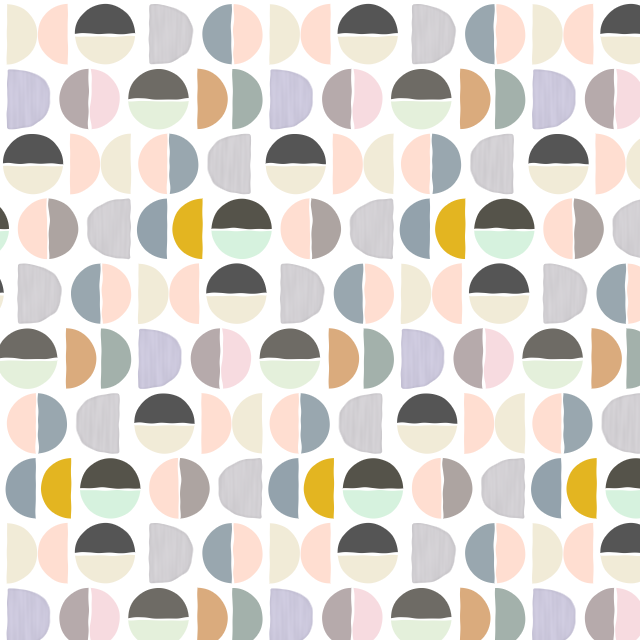
Give the GLSL for this pattern, as a Shadertoy shader.

```glsl
// Rows of paper-cut half discs, split discs and brushed D shapes on white.
// Four row types repeat downwards; each block of four shifts by half a period.
// Lengths are in row heights; gradient noise roughens edges and brush strokes.

const float ROWS = 9.865;      // rows down the canvas
const float PERIOD = 4.05;     // horizontal repeat
const float TOP = 0.027;       // margin above the first row
const float RADIUS = 0.465;
const float D_WIDTH = 0.67;
const float HALF_GAP = 0.018;

const vec3 CREAM = vec3(0.945, 0.92, 0.845);
const vec3 PEACH = vec3(1.0, 0.87, 0.82);
const vec3 CHARCOAL = vec3(0.335);
const vec3 SILVER = vec3(0.825, 0.815, 0.83);
const vec3 SLATE = vec3(0.60, 0.655, 0.685);
const vec3 STEEL = vec3(0.575, 0.635, 0.675);
const vec3 LAVENDER = vec3(0.80, 0.785, 0.865);
const vec3 MAUVE = vec3(0.715, 0.665, 0.67);
const vec3 ROSE = vec3(0.97, 0.86, 0.88);
const vec3 STONE = vec3(0.43, 0.42, 0.395);
const vec3 LEAF = vec3(0.895, 0.94, 0.86);
const vec3 CARAMEL = vec3(0.855, 0.67, 0.49);
const vec3 SAGE = vec3(0.64, 0.695, 0.67);
const vec3 TAUPE = vec3(0.68, 0.645, 0.63);
const vec3 GOLD = vec3(0.89, 0.71, 0.13);
const vec3 OLIVE = vec3(0.335, 0.325, 0.29);
const vec3 MINT = vec3(0.84, 0.95, 0.87);

vec2 gradient(vec2 cell) {
    float h = fract(sin(dot(cell, vec2(127.1, 311.7))) * 43758.5);
    return vec2(cos(6.2832 * h), sin(6.2832 * h));
}

float gradientNoise(vec2 p) {
    vec2 i = floor(p), f = fract(p);
    vec2 u = f * f * f * (f * (f * 6.0 - 15.0) + 10.0);
    vec2 e = vec2(1.0, 0.0);
    float low = mix(dot(gradient(i), f), dot(gradient(i + e), f - e), u.x);
    float high = mix(dot(gradient(i + e.yx), f - e.yx),
                     dot(gradient(i + e.xx), f - e.xx), u.x);
    return mix(low, high, u.y);
}

// Nearest horizontal offset from a motif at x
float wrapX(float x) {
    return mod(x + 0.5 * PERIOD, PERIOD) - 0.5 * PERIOD;
}

// Intersection of two shapes with a rounded corner
float roundMax(float a, float b, float r) {
    vec2 v = vec2(a, b) + r;
    return length(max(v, 0.0)) + min(max(v.x, v.y), 0.0) - r;
}

float disc(vec2 q, float seed) {
    return length(q) - RADIUS + 0.008 * gradientNoise(q * 4.0 + seed);
}

void paint(inout vec3 col, vec3 ink, float d, float px) {
    col = mix(col, ink, clamp(0.5 - d / px, 0.0, 1.0));
}

// Half disc with its flat edge at x, bulging towards side (+1 right, -1 left)
void halfDisc(inout vec3 col, vec2 p, float px, float x, float side, vec3 ink) {
    vec2 q = vec2(wrapX(p.x - x) * side, p.y);
    float wobble = 0.012 * gradientNoise(vec2(q.y * 4.0, x * 7.3));
    paint(col, ink, max(disc(q, x * 5.1), wobble - q.x), px);
}

// Disc cut along axis: inkLow lies left or below, inkHigh right or above
void splitDisc(inout vec3 col, vec2 p, float px, float x, bool upright, vec3 inkLow, vec3 inkHigh) {
    vec2 q = vec2(wrapX(p.x - x), p.y);
    float across = upright ? q.x : q.y + 0.015;
    float along = upright ? q.y : q.x;
    float d = disc(q, x * 5.1);
    float lowEdge = HALF_GAP + 0.02 * gradientNoise(vec2(along * 4.0, x * 7.3));
    float highEdge = HALF_GAP + 0.03 * gradientNoise(vec2(along * 4.0, x * 3.7 + 9.4));
    paint(col, inkLow, max(d, across + lowEdge), px);
    paint(col, inkHigh, max(d, highEdge - across), px);
}

// Wide D with vertical brush strokes and a slightly darker rim
void brushedD(inout vec3 col, vec2 p, float px, float x, float side, vec3 ink) {
    vec2 q = vec2(wrapX(p.x - x) * side, p.y);
    vec2 n = pow(abs(q) / vec2(D_WIDTH, RADIUS), vec2(2.4));
    float bulge = (pow(n.x + n.y, 1.0 / 2.4) - 1.0) * RADIUS;
    float d = roundMax(bulge, -q.x, 0.035) + 0.022 * gradientNoise(q * 5.0 + x * 4.3);
    float strokes = gradientNoise(vec2(q.x * 22.0, q.y * 1.8) + x)
                  + 0.6 * gradientNoise(vec2(q.x * 9.0, q.y * 2.5) + x * 6.1);
    float rim = smoothstep(-0.045, -0.01, d);
    paint(col, ink + 0.03 * strokes - 0.025 * rim, d, px);
}

void mainImage(out vec4 fragColor, in vec2 fragCoord) {
    float px = ROWS / iResolution.y;
    float down = (iResolution.y - fragCoord.y) * px - TOP;
    float row = floor(down);
    float shift = 0.5 * PERIOD * floor(row / 4.0);
    vec2 p = vec2(fragCoord.x * px - shift, 0.5 - fract(down));
    int kind = int(mod(row, 4.0));
    vec3 col = vec3(1.0);

    if (kind == 0) {
        halfDisc(col, p, px, 0.107, 1.0, CREAM);
        halfDisc(col, p, px, 1.047, -1.0, PEACH);
        splitDisc(col, p, px, 1.618, false, CREAM, CHARCOAL);
        brushedD(col, p, px, 2.30, 1.0, SILVER);
        splitDisc(col, p, px, 3.584, true, SLATE, PEACH);
    } else if (kind == 1) {
        brushedD(col, p, px, 0.109, 1.0, LAVENDER);
        splitDisc(col, p, px, 1.381, true, MAUVE, ROSE);
        splitDisc(col, p, px, 2.441, false, LEAF, STONE);
        halfDisc(col, p, px, 3.044, 1.0, CARAMEL);
        halfDisc(col, p, px, 3.584, 1.0, SAGE);
    } else if (kind == 2) {
        splitDisc(col, p, px, 0.507, false, CREAM, CHARCOAL);
        halfDisc(col, p, px, 1.079, 1.0, PEACH);
        halfDisc(col, p, px, 2.017, -1.0, CREAM);
        splitDisc(col, p, px, 2.595, true, PEACH, SLATE);
        brushedD(col, p, px, 3.866, -1.0, SILVER);
    } else {
        splitDisc(col, p, px, 0.739, true, PEACH, TAUPE);
        brushedD(col, p, px, 2.010, -1.0, SILVER);
        halfDisc(col, p, px, 2.575, -1.0, STEEL);
        halfDisc(col, p, px, 3.121, -1.0, GOLD);
        splitDisc(col, p, px, 3.725, false, MINT, OLIVE);
    }
    fragColor = vec4(col, 1.0);
}
```
